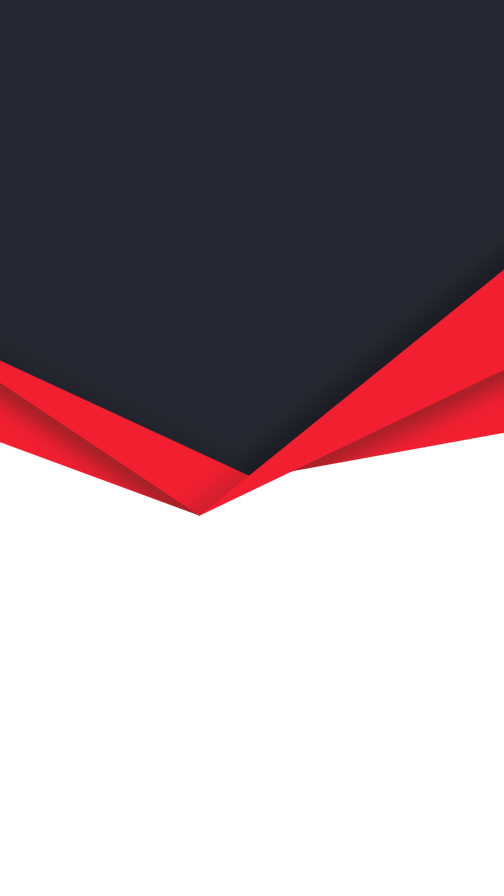
Reproduce this background procedurally as a Shadertoy shader.

```glsl
#define RED vec3(0.95, 0.12, 0.19)
#define DEEP_RED vec3(0.60, 0.13, 0.15)
#define SLATE vec3(0.15, 0.16, 0.20)
#define DEEP_SLATE vec3(0.105, 0.11, 0.135)
#define PAPER vec3(1.0)
#define TIP vec2(0.3958, 0.7546)
#define NOTCH vec2(0.4954, 0.8333)
#define FOLD_SHADOW 0.036
#define SLATE_SHADOW 0.040

// Signed distance to the line a-b, positive above it when a is left of b
float above(vec2 p, vec2 a, vec2 b) {
    vec2 d = normalize(b - a);
    return dot(p - a, vec2(-d.y, d.x));
}

float cover(float dist) {
    float pixel = 0.75 / iResolution.x;
    return smoothstep(-pixel, pixel, dist);
}

// Soft shadow that fades with distance from a fold
float shadow(float dist, float width) {
    float t = max(dist, 0.0) / width;
    return exp(-t * t);
}

void mainImage(out vec4 fragColor, in vec2 fragCoord) {
    // Canvas units: width 1, height 16/9
    vec2 p = fragCoord / iResolution.xy * vec2(1.0, 16.0 / 9.0);

    float ridge = above(p, TIP, vec2(1.0, 1.2431));
    float leftBase = above(p, vec2(0.0, 0.9005), TIP);
    float leftFold = above(p, vec2(0.0, 1.0185), TIP);
    float slateEdge = above(p, vec2(0.0, 1.0625), NOTCH);
    float rightBase = above(p, vec2(0.5787, 0.8426), vec2(1.0, 0.9190));
    float rightFold = above(p, TIP, vec2(1.0, 1.0440));

    // Left wing: lower flap, upper flap, slate sheet
    vec3 lowerLeft = mix(RED, DEEP_RED, 0.85 * shadow(-leftFold, FOLD_SHADOW));
    vec3 upperLeft = mix(RED, DEEP_RED, 0.35 * shadow(ridge, FOLD_SHADOW));
    float slateShade = max(0.9 * shadow(ridge, SLATE_SHADOW),
                           0.35 * shadow(slateEdge, SLATE_SHADOW));
    vec3 slate = mix(SLATE, DEEP_SLATE, slateShade);
    vec3 left = mix(PAPER, lowerLeft, cover(leftBase));
    left = mix(left, upperLeft, cover(leftFold));
    left = mix(left, slate, cover(slateEdge));

    // Right wing: lower flap under the long upper flap
    vec3 lowerRight = mix(RED, DEEP_RED, 0.80 * shadow(-rightFold, FOLD_SHADOW));
    vec3 right = mix(PAPER, lowerRight, cover(rightBase));
    right = mix(right, RED, cover(rightFold));

    fragColor = vec4(mix(right, left, cover(ridge)), 1.0);
}
```
